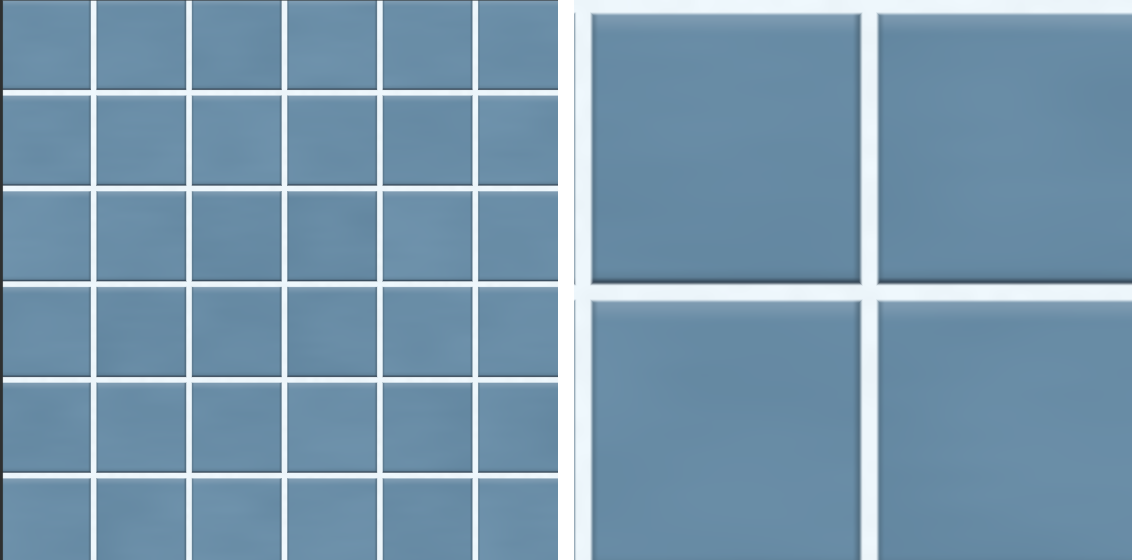
Left, the full canvas; right, a detail of the centre.
Reproduce this pattern procedurally as a Shadertoy shader.

```glsl
// Glazed blue square tiles with pale grout, bevelled edges and a dark outer rim.

const vec2 PITCH = vec2(0.1710, 0.1709);        // tile spacing
const vec2 FIRST_JOINT = vec2(0.1678, 0.1656);  // first grout centre, from top left
const float GROUT_HALF = 0.0051;
const vec2 RIM = vec2(0.0052, 0.0013);          // left and top rim widths

const vec3 GLAZE = vec3(0.410, 0.550, 0.650);
const vec3 GLOSS = vec3(0.540, 0.640, 0.720);
const vec3 SHADE = vec3(0.290, 0.390, 0.460);
const vec3 DEEP_SHADE = vec3(0.180, 0.240, 0.300);
const vec3 GROUT = vec3(0.930, 0.965, 0.985);
const vec3 RIM_COLOUR = vec3(0.180, 0.190, 0.190);

float hash(vec2 p) {
    return fract(sin(dot(p, vec2(127.1, 311.7))) * 43758.5453);
}

float valueNoise(vec2 p) {
    vec2 cell = floor(p);
    vec2 f = fract(p);
    f = f * f * (3.0 - 2.0 * f);
    float lower = mix(hash(cell), hash(cell + vec2(1.0, 0.0)), f.x);
    float upper = mix(hash(cell + vec2(0.0, 1.0)), hash(cell + 1.0), f.x);
    return mix(lower, upper, f.y);
}

// Fades from 1 at an edge to 0 at the given distance.
float edgeBand(float dist, float width) {
    return 1.0 - smoothstep(0.0, width, dist);
}

// Glaze tone: per-tile brightness, a gentle slope and cloudy patches.
vec3 glazeColour(vec2 tileId, vec2 local) {
    float tone = (hash(tileId + 7.0) - 0.5) * 0.022;
    float slope = (local.x - 0.5) * (hash(tileId + 19.0) - 0.5) * 0.03;
    float cloud = valueNoise(local * vec2(2.2, 3.0) + tileId * 17.0) - 0.5;
    float streak = valueNoise(local * vec2(3.0, 14.0) + tileId * 29.0) - 0.5;
    return GLAZE + tone + slope + cloud * 0.024 + streak * 0.008;
}

// Bevel: a soft gloss along the top, shadow at the sides and bottom.
vec3 shadeBevel(vec3 colour, vec2 nearEdge, vec2 farEdge) {
    colour = mix(colour, GLOSS, 0.65 * edgeBand(nearEdge.y, 0.014));
    colour = mix(colour, SHADE, 0.35 * edgeBand(farEdge.y, 0.011));
    colour = mix(colour, SHADE, 0.55 * edgeBand(nearEdge.x, 0.0045));
    colour = mix(colour, SHADE, 0.80 * edgeBand(farEdge.x, 0.0055));
    return mix(colour, DEEP_SHADE, 0.95 * edgeBand(farEdge.y, 0.0045));
}

void mainImage(out vec4 fragColor, in vec2 fragCoord) {
    vec2 uv = fragCoord / iResolution.xy;
    vec2 pos = vec2(uv.x, 1.0 - uv.y);
    float soft = max(0.0014, 0.8 / iResolution.y);

    // Tile grid, measured from the grout centres
    vec2 grid = (pos - FIRST_JOINT) / PITCH;
    vec2 tileId = floor(grid);
    vec2 local = fract(grid);
    vec2 nearEdge = local * PITCH - GROUT_HALF;
    vec2 farEdge = (1.0 - local) * PITCH - GROUT_HALF;

    vec3 colour = glazeColour(tileId, local);
    colour = shadeBevel(colour, nearEdge, farEdge);

    // Grout
    vec2 inside = min(nearEdge, farEdge);
    float tileMask = smoothstep(-soft, soft, min(inside.x, inside.y));
    vec3 grout = GROUT + (valueNoise(pos * 90.0) - 0.5) * 0.02;
    colour = mix(grout, colour, tileMask);

    // Dark rim along the left and top
    vec2 rim = 1.0 - smoothstep(RIM - soft, RIM + soft, pos);
    colour = mix(colour, RIM_COLOUR, max(rim.x, rim.y * 0.8));

    fragColor = vec4(colour, 1.0);
}
```
